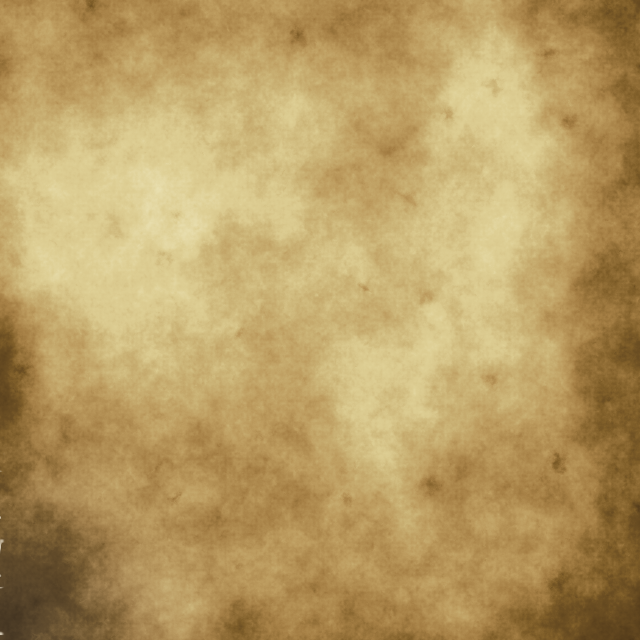
This texture is drawn by a WebGL 2 fragment shader. Its source:

```glsl
#version 300 es
precision highp float;
// Aged parchment: cloudy golden stains, darkened borders, fine grain and scattered specks.
uniform vec2 u_resolution;
out vec4 fragColor;

const int SHADES = 8;
const vec3 PARCHMENT[SHADES] = vec3[SHADES](
  vec3(0.22, 0.15, 0.07), vec3(0.35, 0.25, 0.11), vec3(0.50, 0.37, 0.16),
  vec3(0.65, 0.50, 0.27), vec3(0.74, 0.61, 0.37), vec3(0.80, 0.71, 0.47),
  vec3(0.87, 0.81, 0.58), vec3(0.95, 0.93, 0.78));

vec2 hash2(vec2 p) {
  vec3 q = fract(p.xyx * vec3(0.1031, 0.1030, 0.0973));
  q += dot(q, q.yzx + 33.33);
  return fract((q.xx + q.yz) * q.zy);
}

float valueNoise(vec2 p) {
  vec2 cell = floor(p), f = fract(p);
  f = f * f * (3.0 - 2.0 * f);
  float low = mix(hash2(cell).x, hash2(cell + vec2(1, 0)).x, f.x);
  float high = mix(hash2(cell + vec2(0, 1)).x, hash2(cell + vec2(1, 1)).x, f.x);
  return mix(low, high, f.y);
}

// Layered noise, centred on zero
float clouds(vec2 p, float gain) {
  float sum = 0.0, amp = 1.0, total = 0.0;
  for (int i = 0; i < 6; i++) {
    sum += amp * (valueNoise(p) - 0.5);
    total += amp;
    amp *= gain;
    p = mat2(1.6, 1.2, -1.2, 1.6) * p + 17.3;
  }
  return sum / total;
}

// Cellular spots: soft dots in a random share of the cells
float specks(vec2 p, float share, float radius) {
  vec2 cell = floor(p);
  float spot = 0.0;
  for (int y = -1; y <= 1; y++) {
    for (int x = -1; x <= 1; x++) {
      vec2 id = cell + vec2(x, y);
      vec2 kind = hash2(id + 71.7);
      float d = length(p - id - hash2(id)) / (radius * (0.5 + kind.y));
      spot = max(spot, step(kind.x, share) * exp(-d * d));
    }
  }
  return spot;
}

float glow(vec2 p, vec2 center, float radius) {
  vec2 d = (p - center) / radius;
  return exp(-dot(d, d));
}

float fall(float from, float to, float x) {
  return 1.0 - smoothstep(from, to, x);
}

// Broad light patches and shaded borders
float lighting(vec2 p) {
  float light = 0.75;
  light += 0.28 * glow(p, vec2(0.28, 0.72), 0.09);
  light += 0.17 * glow(p, vec2(0.75, 0.64), 0.16);
  light += 0.20 * glow(p, vec2(0.59, 0.32), 0.09);
  light += 0.16 * glow(p, vec2(0.07, 0.70), 0.17);
  light += 0.10 * glow(p, vec2(0.70, 0.88), 0.12);
  light -= 0.12 * glow(p, vec2(0.54, 0.77), 0.11);
  light -= 0.42 * smoothstep(0.76, 1.02, p.x);
  light -= 0.40 * fall(-0.06, 0.50, p.y);
  light -= 0.28 * fall(0.0, 0.28, p.x) * fall(0.36, 0.60, p.y);
  light -= 0.18 * fall(0.0, 0.06, p.x);
  light -= 0.20 * smoothstep(0.84, 1.02, p.y);
  // Dark blots along the rim
  light -= 0.22 * glow(p, vec2(0.0, 0.42), 0.08);
  light -= 0.26 * glow(p, vec2(0.38, 0.04), 0.04);
  light -= 0.18 * glow(p, vec2(0.98, 0.33), 0.06);
  return light;
}

vec3 parchment(float tone) {
  vec3 color = PARCHMENT[0];
  for (int i = 1; i < SHADES; i++) {
    color = mix(color, PARCHMENT[i], clamp(tone * 5.0 + 2.0 - float(i), 0.0, 1.0));
  }
  return color;
}

void main() {
  vec2 p = gl_FragCoord.xy / u_resolution;
  vec2 drift = vec2(clouds(p * 7.0 + 3.1, 0.6), clouds(p * 7.0 + 40.7, 0.6));
  vec2 warped = p + 0.07 * drift;

  // Large stains, medium mottling, fine grain
  float tone = lighting(warped);
  tone += 0.85 * clouds(warped * 6.0 + 9.4, 0.62);
  tone += 0.42 * clouds(p * 22.0 + 51.0, 0.75);
  tone += 0.07 * (valueNoise(p * 230.0) - 0.5);
  tone += 0.005 * dot(sin(905.0 * p), vec2(1.0));

  // Small ragged stains and faint flecks
  vec2 ragged = p + 0.03 * vec2(clouds(p * 60.0, 0.6), clouds(p * 60.0 + 23.0, 0.6));
  tone -= 0.26 * specks(ragged * 8.0 + 5.0, 0.28, 0.09);
  tone -= 0.06 * specks(ragged * 45.0, 0.25, 0.18);
  tone += 0.06 * specks(ragged * 50.0 + 31.0, 0.18, 0.18);

  // Soft shoulders at both ends of the range
  tone -= 0.5 * max(tone - 0.96, 0.0);
  tone += 0.5 * max(0.10 - tone, 0.0);

  // Grey, slightly red mould in the lower left corner
  vec3 color = parchment(tone);
  float mould = glow(warped, vec2(0.0), 0.22);
  float grey = dot(color, vec3(0.33));
  color = mix(color, vec3(1.12, 0.98, 0.82) * grey, 0.5 * mould);

  // Pale chips on the lower left rim
  float rim = fall(0.002, 0.008, p.x) * fall(0.25, 0.34, p.y);
  color = mix(color, vec3(0.88, 0.84, 0.76), rim * smoothstep(0.78, 0.95, valueNoise(p * 110.0)));
  fragColor = vec4(color, 1.0);
}
```
